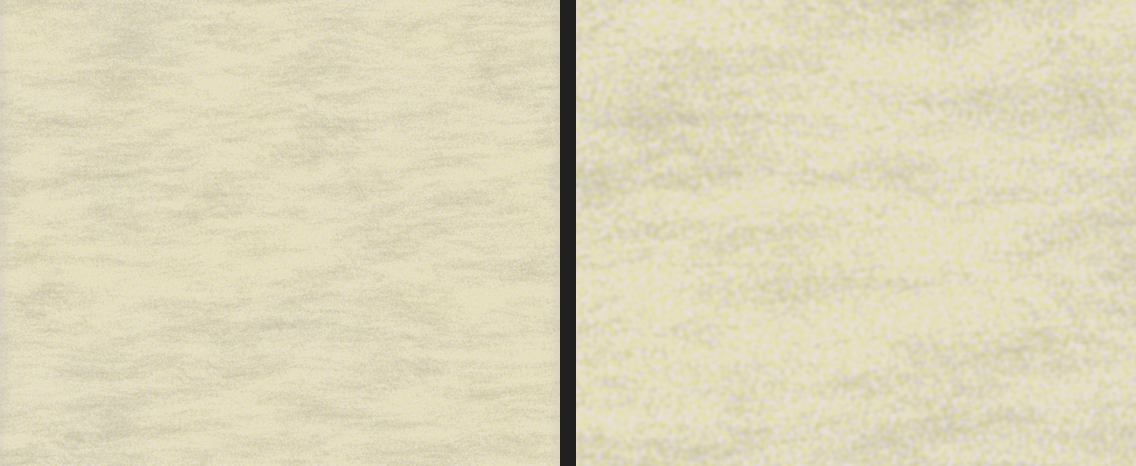
Left, the full canvas; right, a detail of the centre.
Reproduce this texture procedurally as a WebGL 2 fragment shader.

```glsl
#version 300 es
precision highp float;
// Pale cream parchment with soft horizontal streaks, small scuffs and a speckled grain.

#define BASE_COLOR vec3(0.870, 0.844, 0.732)
#define EDGE_COLOR vec3(0.830, 0.800, 0.740)
#define TILT 0.05
#define BROAD_AMOUNT 0.040
#define STREAK_AMOUNT 0.100
#define FIBRE_AMOUNT 0.050
#define SCUFF_AMOUNT 0.060
#define GRAIN_AMOUNT 0.055
#define TINT_AMOUNT 0.180
#define GRAIN_SCALE 215.0
#define LIGHT_LIMIT 0.042
#define EDGE_WIDTH 0.022

uniform vec2 u_resolution;
out vec4 fragColor;

float hash(vec2 cell) {
    vec3 q = fract(cell.xyx * vec3(0.1031, 0.1030, 0.0973));
    q += dot(q, q.yzx + 33.33);
    return fract((q.x + q.y) * q.z);
}

float cornerSlope(vec2 cell, vec2 offset) {
    float angle = 6.2832 * hash(cell);
    return dot(vec2(cos(angle), sin(angle)), offset);
}

float gradientNoise(vec2 p) {
    vec2 i = floor(p), f = fract(p);
    vec2 w = f * f * f * (f * (f * 6.0 - 15.0) + 10.0);
    vec2 e = vec2(1.0, 0.0);
    float low = mix(cornerSlope(i, f), cornerSlope(i + e.xy, f - e.xy), w.x);
    float high = mix(cornerSlope(i + e.yx, f - e.yx), cornerSlope(i + e.xx, f - e.xx), w.x);
    return mix(low, high, w.y);
}

// Sum of octaves, each turned a little to hide the lattice.
float fbm(vec2 p, int octaves) {
    float sum = 0.0, amplitude = 0.6;
    for (int k = 0; k < octaves; k++) {
        sum += amplitude * gradientNoise(p);
        p = mat2(1.98, 0.14, -0.14, 1.98) * p + vec2(17.3, 41.7);
        amplitude *= 0.62;
    }
    return sum;
}

vec2 rotate(vec2 p, float angle) {
    float c = cos(angle), s = sin(angle);
    return vec2(c * p.x + s * p.y, c * p.y - s * p.x);
}

void main() {
    vec2 uv = gl_FragCoord.xy / u_resolution;
    vec2 p = gl_FragCoord.xy / u_resolution.y;

    // Slightly wavering streak direction
    vec2 warp = vec2(gradientNoise(p * 4.0 + 9.0), gradientNoise(p * vec2(5.0, 9.0) + 31.0));
    vec2 s = rotate(p, TILT) + warp * vec2(0.05, 0.018);

    // Broad clouds, streaks and thin fibres
    float broad = fbm(s * vec2(2.2, 3.6) + 5.0, 3);
    float streak = fbm(s * vec2(5.0, 24.0) + 50.0, 5);
    float fibre = fbm(s * vec2(22.0, 95.0) + 80.0, 2);

    // Diagonal scuffs that appear only in patches
    float patchMask = smoothstep(0.05, 0.40, gradientNoise(p * vec2(5.0, 8.0) + 120.0));
    float scuff = fbm(rotate(p, -0.62) * vec2(24.0, 85.0) + 150.0, 2) * patchMask;

    // Fine grain in brightness and, separately, in yellowness
    vec2 g = rotate(p, 0.45) * GRAIN_SCALE;
    float grain = gradientNoise(g) + 0.5 * gradientNoise(g * 0.47 + 63.0);
    float tint = gradientNoise(rotate(p, 1.1) * GRAIN_SCALE * 0.93 + 300.0);

    float tone = 0.009 + BROAD_AMOUNT * broad + STREAK_AMOUNT * streak
        + FIBRE_AMOUNT * fibre + SCUFF_AMOUNT * scuff + GRAIN_AMOUNT * grain;

    // Soft ceiling: the light areas stay flat, the dark streaks stand out
    float over = smoothstep(0.0, 2.0 * LIGHT_LIMIT, tone);
    tone = mix(tone, min(tone, 0.55 * LIGHT_LIMIT), over);

    vec3 color = BASE_COLOR + tone * vec3(1.0, 1.0, 0.95);
    color += TINT_AMOUNT * tint * vec3(0.03, 0.0, 1.0);
    color.b -= 0.03 * broad;

    // Greyer margins on the left and right sides
    float margin = min(uv.x, 1.0 - uv.x) + 0.012 * warp.y;
    float edge = 1.0 - smoothstep(0.0, EDGE_WIDTH, margin);
    color = mix(color, EDGE_COLOR + 0.6 * tone + 0.05 * tint * vec3(0.0, 0.0, 1.0), 0.65 * edge);

    fragColor = vec4(clamp(color, 0.0, 1.0), 1.0);
}
```
